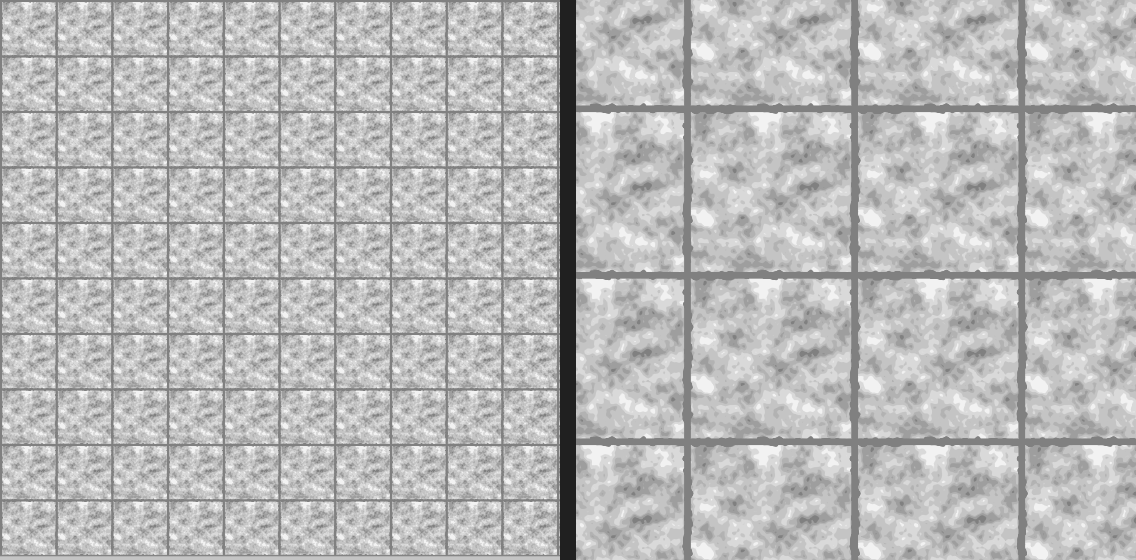
Left, the full canvas; right, a detail of the centre.
This pattern is drawn by a Shadertoy shader. Its source:

```glsl
// Grid of square grey stone tiles, each with the same mottled face, set in dark grout.
// The face sums gradient noise octaves and soft patches, then splits the tone
// into flat grey levels with ragged borders.

#define TILE_SIZE vec2(0.0995, 0.0991)  // tile pitch in canvas units
#define GRID_INSET 0.0017               // first joint, from left and top
#define STRIP_HEIGHT 0.0068             // plain strip along the bottom
#define JOINT_WIDTH 0.040               // grout width, in tiles
#define JOINT_RAGGED 0.030              // roughness of the tile rim
#define CONTRAST 3.0                    // spread of the mottling
#define GRAIN 0.55                      // weight of the finest octave
#define SEED vec2(17.0, 43.0)

const int PATCHES = 10;
// Soft patches on the face: centre, radius, tone shift
const vec4 patchShape[PATCHES] = vec4[](
    vec4(0.45, 0.95, 0.09, 2.2), vec4(0.90, 0.95, 0.10, 2.2),
    vec4(0.11, 0.33, 0.06, 2.4), vec4(0.66, 0.50, 0.07, -1.7),
    vec4(0.84, 0.32, 0.05, -1.8), vec4(0.35, 0.33, 0.05, -1.5),
    vec4(0.07, 0.87, 0.08, -1.6), vec4(0.86, 0.78, 0.12, -1.1),
    vec4(0.82, 0.08, 0.14, 1.0), vec4(0.42, 0.52, 0.11, 0.7));

// Grey levels, and the tone at which each one above the first begins
const float grey[6] = float[](0.50, 0.62, 0.70, 0.77, 0.85, 0.95);
const float threshold[5] = float[](-2.05, -1.04, -0.43, 0.64, 1.70);

vec2 gradientAt(vec2 cell) {
    float h = fract(sin(dot(cell + SEED, vec2(127.1, 311.7))) * 43758.5);
    float angle = 6.2832 * h;
    return vec2(cos(angle), sin(angle));
}

float gradientNoise(vec2 p) {
    vec2 i = floor(p), f = fract(p);
    vec2 u = f * f * f * (f * (f * 6.0 - 15.0) + 10.0);
    vec2 e = vec2(0.0, 1.0);
    float a = dot(gradientAt(i), f);
    float b = dot(gradientAt(i + e.yx), f - e.yx);
    float c = dot(gradientAt(i + e.xy), f - e.xy);
    float d = dot(gradientAt(i + e.yy), f - e.yy);
    return mix(mix(a, b, u.x), mix(c, d, u.x), u.y);
}

// Tone of the stone, roughly zero mean and unit spread
float stoneTone(vec2 p) {
    float tone = gradientNoise(p * vec2(5.0, 6.5))
               + 0.7 * gradientNoise(p * 12.3 + 31.0)
               + GRAIN * gradientNoise(p * 27.0 + 67.0);
    tone *= CONTRAST;
    for (int k = 0; k < PATCHES; k++) {
        vec2 offset = (p - patchShape[k].xy) / patchShape[k].z;
        tone += patchShape[k].w * exp(-dot(offset, offset));
    }
    return tone;
}

// Splits the tone into flat levels with smoothed borders
float posterize(float tone, float blur) {
    float shade = grey[0];
    for (int k = 0; k < 5; k++) {
        float cover = smoothstep(-blur, blur, tone - threshold[k]);
        shade += (grey[k + 1] - grey[k]) * cover;
    }
    return shade;
}

void mainImage(out vec4 fragColor, in vec2 fragCoord) {
    vec2 uv = fragCoord / iResolution.xy;
    float pixel = 1.0 / min(iResolution.x, iResolution.y);

    // Tile coordinates, counted from the upper left, with y up inside a tile
    vec2 grid = (vec2(uv.x, 1.0 - uv.y) - GRID_INSET) / TILE_SIZE;
    vec2 p = fract(grid);
    p.y = 1.0 - p.y;

    // Stone face
    float tone = stoneTone(p);
    float blur = clamp(0.6 * fwidth(tone), 0.02, 0.35);
    float shade = posterize(tone, blur);

    // Grout with a ragged rim
    vec2 toEdge = 0.5 - abs(p - 0.5);
    float rim = min(toEdge.x, toEdge.y) - 0.5 * JOINT_WIDTH;
    rim -= JOINT_RAGGED * max(gradientNoise(p * 21.0 + 91.0), 0.0);
    float soft = 0.6 * pixel / TILE_SIZE.x;
    shade = mix(grey[0], shade, smoothstep(-soft, soft, rim));

    // Bottom strip
    float strip = smoothstep(-pixel, pixel, STRIP_HEIGHT - uv.y);
    shade = mix(shade, grey[3], strip);

    fragColor = vec4(vec3(shade), 1.0);
}
```
